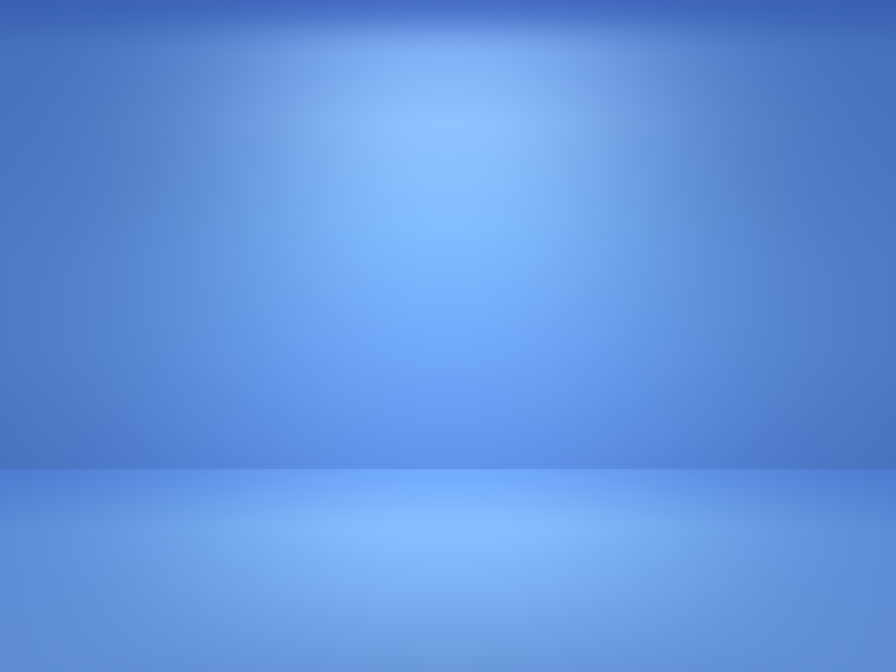
Give the GLSL for this background, as a Shadertoy shader.

```glsl
// An empty blue studio: a spotlit back wall above a softly lit floor.
// Each surface mixes a bright centre ramp with a darker side ramp,
// using a bell-shaped falloff across the width of the canvas.

const float HORIZON = 0.302;

// Linear position of x between two stops, clamped to 0..1.
float span(float from, float to, float x) {
    return clamp((x - from) / (to - from), 0.0, 1.0);
}

// Bell falloff: 1 at the centre, 0 at the sides (|x| = 1).
float bell(float x, float width) {
    float sideValue = exp(-1.0 / (width * width));
    return (exp(-x * x / (width * width)) - sideValue) / (1.0 - sideValue);
}

// Wall colour: x runs -1..1 across, height runs 0..1 up the canvas.
vec3 wallColor(float x, float height) {
    // Centre column, from the horizon up into the spotlight
    vec3 centre = mix(vec3(0.38, 0.58, 0.92), vec3(0.44, 0.66, 0.98), span(0.31, 0.48, height));
    centre = mix(centre, vec3(0.505, 0.74, 1.0), span(0.48, 0.66, height));
    centre = mix(centre, vec3(0.56, 0.76, 1.0), span(0.66, 0.81, height));
    centre = mix(centre, vec3(0.50, 0.69, 0.96), span(0.82, 0.93, height));

    // Side columns
    vec3 side = mix(vec3(0.28, 0.45, 0.75), vec3(0.305, 0.48, 0.765), span(0.31, 0.48, height));
    side = mix(side, vec3(0.27, 0.44, 0.73), span(0.60, 0.95, height));

    // The pool of light narrows as it rises
    float width = mix(0.76, 0.55, smoothstep(0.32, 0.80, height));
    vec3 color = mix(side, centre, bell(x, width));

    // Shadow along the ceiling edge
    vec3 shade = mix(vec3(0.22, 0.38, 0.70), vec3(0.27, 0.43, 0.77), bell(x, 0.6));
    return mix(color, shade, smoothstep(0.915, 1.005, height));
}

// Floor colour: brightest a little in front of the wall.
vec3 floorColor(float x, float height) {
    vec3 centre = mix(vec3(0.41, 0.60, 0.86), vec3(0.49, 0.70, 0.96), span(0.0, 0.13, height));
    centre = mix(centre, vec3(0.525, 0.75, 1.0), span(0.13, 0.21, height));
    centre = mix(centre, vec3(0.44, 0.66, 0.99), span(0.22, HORIZON, height));

    vec3 side = mix(vec3(0.365, 0.55, 0.82), vec3(0.36, 0.55, 0.84), span(0.0, 0.21, height));
    side = mix(side, vec3(0.30, 0.48, 0.81), span(0.21, HORIZON, height));

    return mix(side, centre, bell(x, 0.75));
}

void mainImage(out vec4 fragColor, in vec2 fragCoord) {
    vec2 uv = fragCoord / iResolution.xy;
    float x = 2.0 * uv.x - 1.0;

    // Join the two surfaces with an antialiased horizon
    float softness = 1.0 / iResolution.y;
    float wallMask = smoothstep(HORIZON - softness, HORIZON + softness, uv.y);
    vec3 color = mix(floorColor(x, uv.y), wallColor(x, uv.y), wallMask);

    fragColor = vec4(color, 1.0);
}
```
